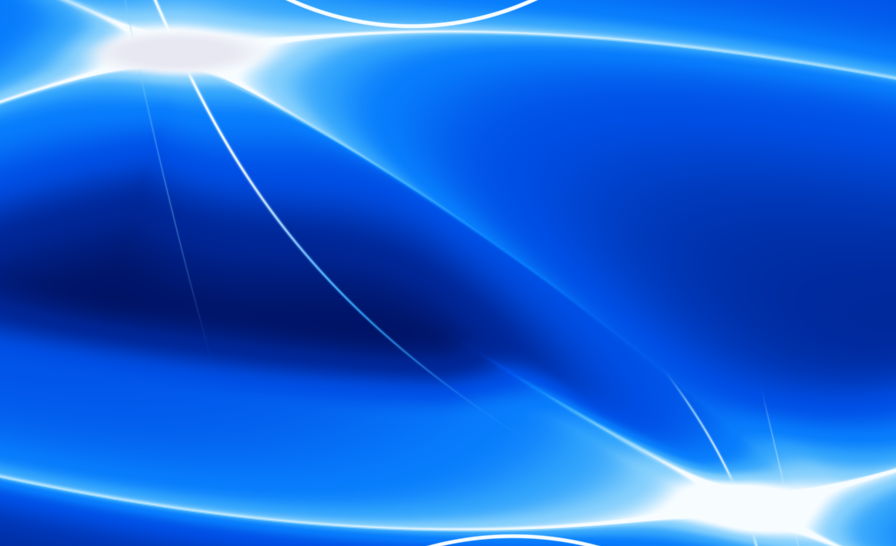
Write a Shadertoy shader that draws this background.

```glsl
// Palette, dark to light
const vec3 NIGHT = vec3(0.0, 0.07, 0.38);
const vec3 NAVY  = vec3(0.0, 0.15, 0.59);
const vec3 BLUE  = vec3(0.0, 0.31, 0.90);
const vec3 AZURE = vec3(0.03, 0.49, 0.99);
const vec3 SKY   = vec3(0.19, 0.64, 0.99);
const vec3 ICE   = vec3(0.49, 0.80, 0.99);
const vec3 WHITE = vec3(0.97, 0.99, 1.0);
const vec3 PEARL = vec3(0.91, 0.91, 0.95);

// Flare centres, in units of canvas height
const vec2 FLARE_A = vec2(0.325, 0.904);
const vec2 FLARE_B = vec2(1.375, 0.070);

// Cubic coefficients of the ribbons around their pivots
const vec4 TOP_ARC    = vec4(0.942, 0.0, -0.16, 0.04);
const vec4 LONG_DIAG  = vec4(0.588, -0.683, -0.166, 0.0);
const vec4 SHORT_DIAG = vec4(0.237, -0.585, 0.16, 0.0);
const vec4 BOTTOM_ARC = vec4(0.030, 0.0, 0.156, 0.025);
const vec4 DARK_EDGE  = vec4(0.42, -0.20, 0.08, 0.0);

// Rings: centre, radius, half width
const vec4 TOP_RING    = vec4(0.754, 1.491, 0.539, 0.0036);
const vec4 BOTTOM_RING = vec4(0.940, -0.573, 0.591, 0.0034);

float cubic(vec4 c, float x) {
    return c.x + x * (c.y + x * (c.z + x * c.w));
}

float gauss(float d, float width) {
    d /= width;
    return exp(-d * d);
}

float glow(float d, float width) {
    return exp(-abs(d) / width);
}

// Maps a light level to the palette
vec3 ramp(float level) {
    vec3 c = mix(NIGHT, NAVY, smoothstep(0.0, 0.22, level));
    c = mix(c, BLUE, smoothstep(0.20, 0.45, level));
    c = mix(c, AZURE, smoothstep(0.42, 0.64, level));
    c = mix(c, SKY, smoothstep(0.62, 0.78, level));
    c = mix(c, ICE, smoothstep(0.75, 0.95, level));
    return mix(c, WHITE, smoothstep(0.90, 1.3, level));
}

// Wide halo and fine core of a ribbon; the halo swells near a flare
float ribbon(float d, float swell) {
    return (0.22 + 0.12 * swell) * glow(d, 0.022 + 0.020 * swell)
        + 0.24 * gauss(d, 0.0032 + 0.006 * swell);
}

float ring(vec2 p, vec4 r, float px) {
    return smoothstep(r.w + px, r.w - px, abs(length(p - r.xy) - r.z));
}

// Thin streak visible between two depths below the top edge
float streak(float d, float depth, vec2 span, float width) {
    float fade = smoothstep(span.x, span.x + 0.08, depth) * smoothstep(span.y, span.y - 0.35, depth);
    return gauss(d, width) * fade;
}

void mainImage(out vec4 fragColor, in vec2 fragCoord) {
    float px = 1.0 / iResolution.y;
    vec2 p = fragCoord * px;
    float x = p.x, y = p.y;

    // Distances to ribbons and flares
    float dTop = y - cubic(TOP_ARC, x - 0.82);
    float dLong = 0.82 * (y - cubic(LONG_DIAG, x - 0.855));
    float dShort = 0.87 * (y - cubic(SHORT_DIAG, x - 1.068));
    float dBottom = y - cubic(BOTTOM_ARC, x - 0.85);
    float rA = length(p - FLARE_A);
    float rB = length(p - FLARE_B);

    // Right field, between the top arc and the long diagonal
    float right = 0.13 + 0.45 * glow(dTop, 0.25) + 0.27 * glow(dLong, 0.12)
        + 0.42 * glow(rA, 0.3) + 0.3 * glow(rB, 0.12) + 0.45 * gauss(dBottom, 0.14);

    // Left field: dark band above, lit floor below
    float under = max(0.0, min(-dTop, -dLong));
    float turn = smoothstep(0.3, 0.8, x);
    float join = smoothstep(0.8, 1.1, x);
    float dEdge = mix(y - cubic(DARK_EDGE, x), dShort, join);
    float soft = mix(0.085, 0.035, join);
    float lit = smoothstep(soft, -soft, dEdge);
    float ceiling = mix(0.62, 0.38, turn) * gauss(under, mix(0.24, 0.15, turn))
        + 0.2 * glow(rA, 0.12) + 0.35 * glow(rB, 0.14) + 0.25 * join * glow(dShort, 0.06);
    float ground = 0.42 + 0.24 * glow(dBottom, 0.1) + 0.62 * glow(rB, 0.38);
    float left = mix(ceiling, ground, lit);

    // Outer fields beyond the arcs
    float above = 0.42 + 0.28 * glow(dTop, 0.08) + 0.42 * glow(rA, 0.3);
    float below = 0.24 + 0.33 * glow(dBottom, 0.05) + 0.4 * glow(rB, 0.3)
        + 0.25 * smoothstep(1.3, 1.5, x);

    float seam = mix(0.003, 0.06, smoothstep(1.0, 1.4, x));
    float level = mix(left, right, smoothstep(-seam, seam, dLong));
    level = mix(level, above, smoothstep(-0.004, 0.004, dTop));
    level = mix(level, below, smoothstep(0.004, -0.004, dBottom));

    // Ribbons and flare cores
    float swell = glow(rA, 0.12) + glow(rB, 0.12);
    level += ribbon(dTop, swell) * mix(1.0, 0.85, smoothstep(0.9, 1.6, x));
    level += ribbon(dBottom, swell);
    level += 0.9 * ribbon(dLong, swell) * smoothstep(1.4, 0.2, x);
    level += ribbon(dShort, swell) * smoothstep(0.8, 1.25, x);
    vec2 a = (p - FLARE_A) / vec2(0.15, 0.036);
    vec2 b = (p - FLARE_B) / vec2(0.11, 0.045);
    float coreA = exp(-dot(a, a));
    float coreB = exp(-dot(b, b));
    level += 0.45 * coreA + 0.6 * coreB;
    vec3 color = mix(ramp(level), PEARL, smoothstep(0.15, 0.7, coreA));

    // Thin streaks, as x over depth, hidden inside the flares
    float t = 1.0 - y;
    float s = t - 0.816;
    float clear = (1.0 - smoothstep(0.1, 0.5, coreA)) * (1.0 - smoothstep(0.05, 0.4, coreB));
    float sweep = 0.75 * (x - cubic(vec4(0.284, 0.44, 0.087, 0.516), t));
    float sweepLight = streak(sweep, t, vec2(-0.1, 0.85), 0.0026);
    color = mix(color, mix(WHITE, SKY, smoothstep(0.25, 0.6, t)), sweepLight * clear);
    float faint = 0.33 * streak(x - cubic(vec4(0.229, 0.2, 0.06, 0.0), t), t, vec2(-0.1, 0.70), 0.0018);
    faint += 0.8 * streak(0.87 * (x - cubic(vec4(1.308, 0.56, -0.75, 0.0), s)), t, vec2(0.67, 1.25), 0.0024);
    faint += 0.3 * streak(x - 1.419 - 0.234 * s, t, vec2(0.70, 1.2), 0.0018);
    color = mix(color, mix(ICE, WHITE, smoothstep(0.7, 0.85, t)), min(faint, 1.0) * clear);

    color = mix(color, WHITE, max(ring(p, TOP_RING, px), ring(p, BOTTOM_RING, px)));
    fragColor = vec4(color, 1.0);
}
```
